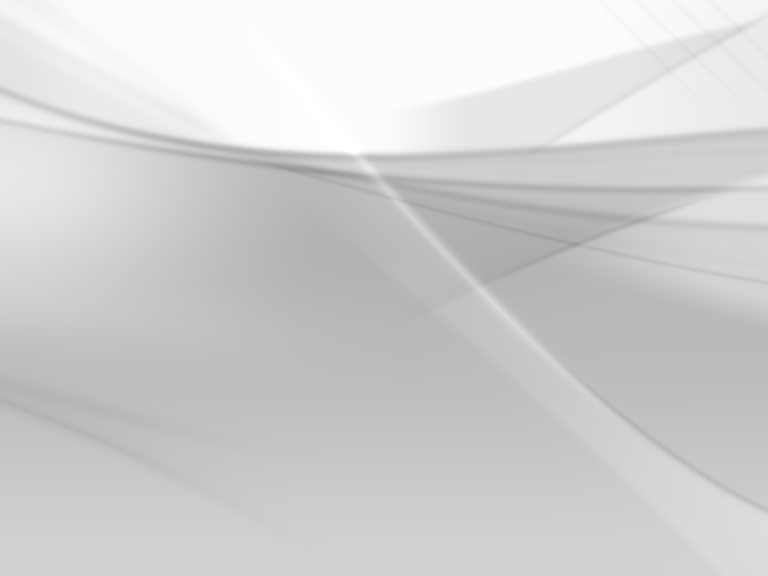
Write a WebGL 1 fragment shader that draws this background.

```glsl
precision highp float;
// Soft grey backdrop of sweeping translucent veils, fine strands and a bright diagonal streak.
uniform vec2 u_resolution;

#define WHITE 0.99
#define MID_GREY 0.73
#define FLOOR_GREY 0.82
#define LEFT_GLOW 0.18
#define STRAND_COUNT 9
#define STRAND_DEPTH 0.035
#define STREAK_LIGHT 0.10

float hash(float n) {
  return fract(sin(n * 127.1) * 43758.5453);
}

// Cubic through the heights h at x = 0, 1/3, 2/3 and 1.
float curve(float x, vec4 h) {
  float a = x - 1.0 / 3.0, b = x - 2.0 / 3.0, c = x - 1.0;
  return dot(h, vec4(-4.5 * a * b * c, 13.5 * x * b * c, -13.5 * x * a * c, 4.5 * x * a * b));
}

// Soft line around d = 0.
float stroke(float d, float width) {
  return exp(-d * d / (width * width));
}

// Crisp at d = 0, fading out toward positive d.
float veil(float d, float fade) {
  return smoothstep(-0.004, 0.006, d) * exp(-max(d, 0.0) / fade);
}

// Rises over a..b and falls over c..d.
float span(float a, float b, float c, float d, float x) {
  return smoothstep(a, b, x) * (1.0 - smoothstep(c, d, x));
}

void main() {
  vec2 p = gl_FragCoord.xy / u_resolution;
  float x = p.x, y = p.y;

  // Heights of the main sweeps.
  float crest = curve(x, vec4(0.844, 0.738, 0.738, 0.774));
  float ridge = curve(x, vec4(0.792, 0.717, 0.677, 0.674));
  float lower = curve(x, vec4(0.844, 0.728, 0.644, 0.604));
  float fringe = curve(x, vec4(0.850, 0.722, 0.602, 0.509));
  float fan = smoothstep(0.28, 0.42, x);

  // Grey field with a glow at the left and a dark heart.
  float shade = mix(FLOOR_GREY, MID_GREY, smoothstep(0.0, 0.42, y));
  shade += LEFT_GLOW * stroke(y - 0.70, 0.22) * (1.0 - smoothstep(0.0, 0.42, x));
  shade -= 0.035 * exp(-dot((p - vec2(0.55, 0.57)) * vec2(4.0, 9.0), (p - vec2(0.55, 0.57)) * vec2(4.0, 9.0)));
  shade += 0.02 * stroke(y - 0.48 + 0.2 * x, 0.06) * (1.0 - smoothstep(0.2, 0.55, x));

  // Rising fold and the pale wedge at its right.
  float fold = y - curve(x, vec4(-0.2, 0.26, 0.528, 0.69));
  float wedge = y - curve(x, vec4(0.70, 0.64, 0.552, 0.441));
  shade += 0.10 * smoothstep(0.62, 0.95, x) * smoothstep(-0.02, 0.05, wedge)
         * (1.0 - smoothstep(-0.01, 0.02, fold));
  shade -= 0.035 * veil(fold, 0.07) * span(0.50, 0.62, 0.72, 0.90, x);
  shade -= 0.07 * stroke(fold, 0.005) * span(0.58, 0.76, 0.84, 0.96, x);

  // Pale layers between the sweeps, then the white sky.
  float layer = smoothstep(-0.006, 0.006, y - ridge);
  shade += 0.09 * layer * mix(0.6, 1.0, fan);
  shade += 0.05 * fan * (1.0 - layer) * smoothstep(-0.02, 0.02, y - lower);
  float sky = smoothstep(-0.008, 0.010, y - crest);
  float white = WHITE - 0.035 * smoothstep(0.75, 1.0, x) - 0.03 * (1.0 - smoothstep(0.0, 0.12, x));
  shade = mix(shade, white, sky);

  // Veils over the sky: left drape and right wing.
  float drape = curve(x, vec4(0.965, 0.731, 0.50, 0.27)) - y;
  float leftSide = 1.0 - smoothstep(0.24, 0.34, x);
  shade -= sky * leftSide * (0.07 * smoothstep(-0.03, 0.05, drape) + 0.03 * stroke(drape, 0.012));
  shade -= sky * 0.025 * leftSide * stroke(y - 1.04 + 0.95 * x, 0.025);
  float wing = curve(x, vec4(1.0, 0.80, 0.857, 0.968)) - y;
  float quill = y - curve(x, vec4(0.1, 0.42, 0.713, 0.975));
  float wingSpan = smoothstep(0.48, 0.62, x);
  shade -= sky * wingSpan * smoothstep(-0.006, 0.012, wing)
         * mix(0.035, 0.085, smoothstep(-0.015, 0.015, quill));
  shade -= 0.05 * stroke(quill, 0.007) * smoothstep(0.66, 0.74, x);

  // Faint slanting hairs in the upper right corner.
  for (int i = 0; i < 4; i++) {
    float f = float(i);
    float hair = x - 0.78 - 0.048 * f - (0.75 + 0.1 * hash(f)) * (1.0 - y);
    shade -= 0.022 * stroke(hair, 0.003 + 0.004 * hash(f + 5.0)) * smoothstep(0.76, 0.90, y);
  }

  // Dark sweeps and their fine strands.
  float knot = stroke(x - 0.27, 0.16);
  shade -= (0.08 + 0.06 * knot) * stroke(y - crest, 0.008);
  shade -= (0.09 + 0.05 * knot) * stroke(y - ridge, 0.007) * mix(0.8, 1.0, fan);
  shade -= 0.07 * stroke(y - lower, 0.008) * fan;
  shade -= 0.05 * stroke(y - fringe, 0.004) * fan;
  for (int i = 0; i < STRAND_COUNT; i++) {
    float f = float(i);
    float t = (f + hash(f + 2.0)) / float(STRAND_COUNT);
    float strand = y - mix(crest, mix(ridge, fringe, fan), t);
    shade += STRAND_DEPTH * (hash(f + 9.0) - 0.55) * stroke(strand, 0.004 + 0.007 * hash(f + 17.0));
  }

  // Diagonal streak with its broad pale band and dark rim.
  float streak = y - curve(x, vec4(1.4, 0.93, 0.444, 0.106));
  float band = y - curve(x, vec4(1.1, 0.714, 0.344, -0.085));
  shade += 0.03 * smoothstep(-0.02, 0.02, band) * (1.0 - smoothstep(-0.02, 0.008, streak))
         * smoothstep(0.36, 0.52, x);
  shade += STREAK_LIGHT * stroke(streak, 0.013) * span(0.32, 0.50, 0.62, 0.85, x);
  shade += 0.035 * veil(-streak, 0.07) * smoothstep(0.42, 0.60, x);
  shade -= 0.05 * stroke(streak - 0.008, 0.005) * smoothstep(0.68, 0.80, x);

  // Dusky sweep in the lower left corner.
  float dusk = y - curve(x, vec4(0.30, 0.097, -0.18, -0.5));
  float duskFade = 1.0 - smoothstep(0.05, 0.46, x);
  shade -= duskFade * (0.035 * veil(dusk, 0.07) + 0.03 * stroke(dusk, 0.012));
  shade -= 0.025 * duskFade * stroke(y - 0.335 + 0.35 * x, 0.015);

  gl_FragColor = vec4(vec3(clamp(shade, 0.0, 1.0)), 1.0);
}
```
